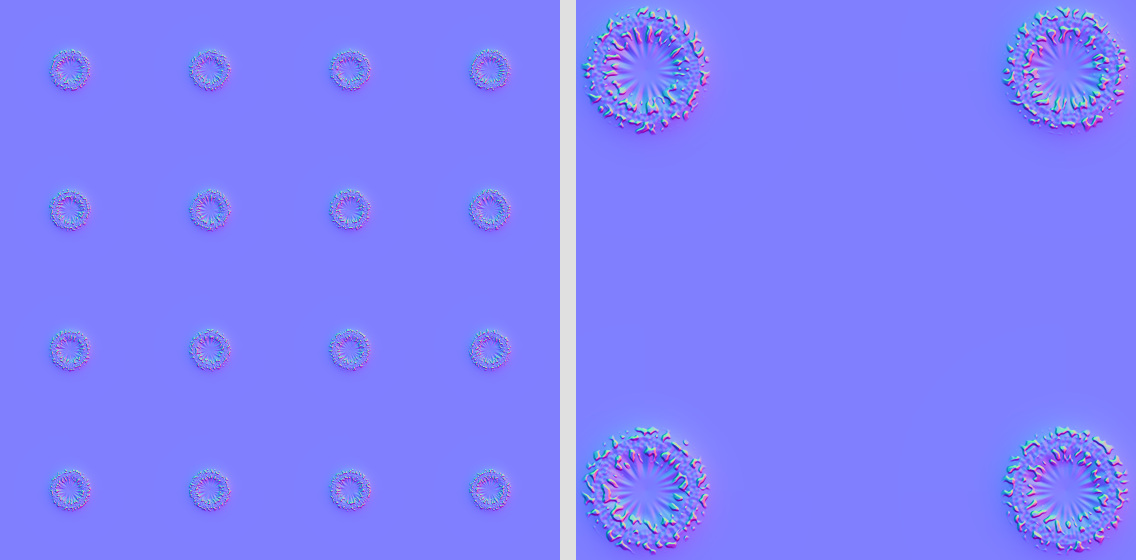
Left: the whole. Right: its middle third, enlarged.
This texture map is drawn by a Shadertoy shader. Its source:

```glsl
// Tangent-space normal map: a 4 by 4 grid of raised rings with crumbled rims.

vec2 randomGradient(vec2 cell, float seed) {
    vec3 p = fract(vec3(cell, seed).xyx * vec3(0.1031, 0.1030, 0.0973) + seed * 0.137);
    p += dot(p, p.yzx + 33.33);
    float angle = 6.2832 * fract((p.x + p.y) * p.z);
    return vec2(cos(angle), sin(angle));
}

// Gradient noise that wraps along x after a whole period.
float wrappedNoise(vec2 p, float period, float seed) {
    vec2 i = floor(p), f = fract(p);
    vec2 u = f * f * f * (f * (f * 6.0 - 15.0) + 10.0);
    float x0 = mod(i.x, period), x1 = mod(i.x + 1.0, period);
    float a = dot(randomGradient(vec2(x0, i.y), seed), f);
    float b = dot(randomGradient(vec2(x1, i.y), seed), f - vec2(1, 0));
    float c = dot(randomGradient(vec2(x0, i.y + 1.0), seed), f - vec2(0, 1));
    float d = dot(randomGradient(vec2(x1, i.y + 1.0), seed), f - vec2(1, 1));
    return mix(mix(a, b, u.x), mix(c, d, u.x), u.y);
}

float band(float r, float start, float full, float fade, float end) {
    return smoothstep(start, full, r) * (1.0 - smoothstep(fade, end, r));
}

// Height around one ring; q is measured in cells from its centre.
float ringHeight(vec2 q, float seed) {
    float r = length(q);
    if (r > 0.4) return 0.0;
    float turn = atan(q.y, q.x) / 6.2832 + 0.5;

    // Soft outer skirt, flat rim and shallow bowl
    float h = 0.012 * exp(-max(r - 0.128, 0.0) / 0.026) * (1.0 - smoothstep(0.25, 0.4, r));
    h -= 0.012 * (1.0 - smoothstep(0.055, 0.108, r)) + 0.05 * max(0.06 - r, 0.0);

    // Radial streaks in the bowl
    float streaks = wrappedNoise(vec2(turn * 28.0, r * 14.0), 28.0, seed);
    h += 0.007 * streaks * band(r, 0.025, 0.07, 0.09, 0.108);

    // Crumbs on both sides of the rim
    float inner = wrappedNoise(vec2(turn * 40.0, r * 48.0), 40.0, seed + 3.0);
    h += 0.013 * smoothstep(0.05, 0.32, inner) * band(r, 0.062, 0.085, 0.099, 0.107);
    float outer = wrappedNoise(vec2(turn * 54.0, r * 60.0), 54.0, seed + 7.0);
    h += 0.012 * smoothstep(0.04, 0.32, outer) * band(r, 0.121, 0.129, 0.136, 0.155);

    // Fine grain on the rim itself
    float grain = wrappedNoise(vec2(turn * 76.0, r * 90.0), 76.0, seed + 11.0);
    return h + 0.003 * grain * band(r, 0.09, 0.106, 0.125, 0.14);
}

vec3 normalColour(vec2 uv) {
    vec2 cell = mod(floor(uv * 4.0), 4.0);
    vec2 q = fract(uv * 4.0) - 0.5;
    float seed = 1.0 + 17.0 * cell.x + 71.0 * cell.y;
    float e = 0.003;
    float h = ringHeight(q, seed);
    vec2 slope = vec2(ringHeight(q + vec2(e, 0), seed) - h,
                      ringHeight(q + vec2(0, e), seed) - h) / e;
    return 0.5 + 0.5 * normalize(vec3(-slope, 1.0));
}

void mainImage(out vec4 fragColor, in vec2 fragCoord) {
    // Average four samples per pixel for smooth edges
    vec3 colour = vec3(0);
    for (int k = 0; k < 4; k++) {
        vec2 offset = vec2(k % 2, k / 2) * 0.5 - 0.25;
        colour += 0.25 * normalColour((fragCoord + offset) / iResolution.xy);
    }
    fragColor = vec4(colour, 1.0);
}
```
